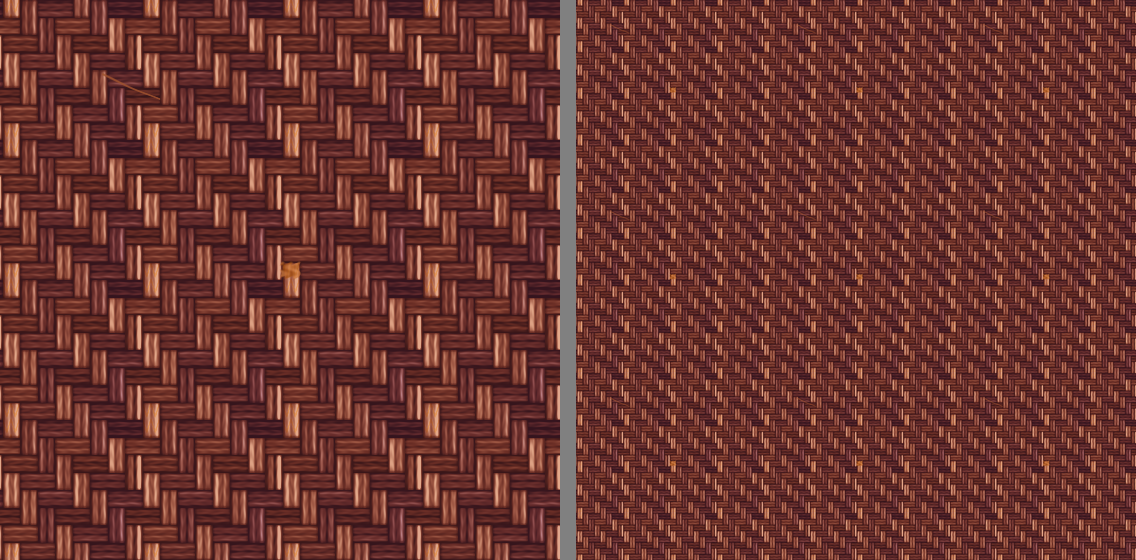
Left, the tile; right, the same tile 3 across and 3 down.
This texture is drawn by a Shadertoy shader. Its source:

```glsl
float hash(vec2 p) {
    return fract(sin(dot(p, vec2(12.99, 78.23)) + 1.7) * 4375.85);
}

float boxDistance(vec2 p, vec2 halfSize) {
    vec2 d = abs(p) - halfSize;
    return length(max(d, 0.0)) + min(max(d.x, d.y), 0.0);
}

float segmentDistance(vec2 p, vec2 a, vec2 b) {
    vec2 ab = b - a;
    return length(p - a - ab * clamp(dot(p - a, ab) / dot(ab, ab), 0.0, 1.0));
}

// Dark groove to pale straw
vec3 strawRamp(float tone) {
    vec3 c = mix(vec3(0.22, 0.085, 0.095), vec3(0.42, 0.18, 0.145), smoothstep(0.0, 0.36, tone));
    c = mix(c, vec3(0.63, 0.35, 0.27), smoothstep(0.32, 0.68, tone));
    return mix(c, vec3(0.89, 0.66, 0.54), smoothstep(0.6, 0.98, tone));
}

// Lightness and purple tint: eight strands each way, two visible floats per strand
const float columnTone[16] = float[16](0.69, 0.77, 0.54, 0.45, 0.35, 0.38, 0.59, 0.51,
                                       0.60, 0.53, 0.52, 0.46, 0.41, 0.64, 0.55, 0.52);
const float columnTint[16] = float[16](0.0, 0.0, 0.0, 0.2, 0.6, 0.4, 0.0, 0.1,
                                       0.0, 0.2, 0.1, 0.5, 0.9, 0.0, 0.1, 0.0);
const float rowTone[16] = float[16](0.33, 0.26, 0.41, 0.30, 0.23, 0.22, 0.32, 0.30,
                                    0.32, 0.27, 0.31, 0.25, 0.40, 0.38, 0.29, 0.14);
const float rowTint[16] = float[16](0.3, 0.7, 0.0, 0.6, 0.3, 0.1, 0.7, 0.8,
                                    0.4, 0.6, 0.0, 0.0, 0.0, 0.0, 0.6, 1.0);

vec3 weave(vec2 uv) {
    // Two-over, two-under twill: 32 cells each way, repeating every 8
    vec2 grid = uv * 32.0 - vec2(0.17, 0.0);
    vec2 cell = floor(grid);
    vec2 f = fract(grid);
    float phase = mod(cell.x + cell.y + 1.0, 4.0);
    bool upright = phase < 2.0;
    float across = upright ? f.x : f.y;
    float along = upright ? phase + f.y : phase - 2.0 + f.x;
    vec2 start = upright ? cell - vec2(0.0, phase) : cell - vec2(phase - 2.0, 0.0);
    vec2 id = mod(start, 8.0);
    float seed = hash(id + (upright ? 0.0 : 31.0));
    float skew = hash(id.yx + 57.0) - 0.5;
    int lane = int(upright ? id.x : id.y);
    int strip = 2 * lane + int((upright ? id.y : id.x) > 3.5);

    float tone = upright ? columnTone[strip] : rowTone[strip];
    float tint = upright ? columnTint[strip] : rowTint[strip];

    // Two split ribs of uneven lightness, with straight fine grain
    float bend = 0.12 * sin(along * 4.0 + seed * 30.0);
    float ribs = sin(across * 12.6 + bend + skew * 1.6 - 1.6);
    float lean = skew * sin(across * 6.28 + bend);
    float grain = sin(across * 29.0 + seed * 40.0 + bend * 3.0);
    float flecks = sin(along * 7.0 + seed * 50.0 + 2.0 * sin(across * 13.0 + seed * 20.0));
    tone += (upright ? 0.19 : 0.12) * ribs + (upright ? 0.3 : 0.16) * lean;
    tone += 0.07 * grain + 0.05 * flecks;

    // Pale sliver along the last column of each repeat
    if (upright && lane == 7) {
        float x = (across - 0.78) / 0.09;
        tone += 0.5 * exp(-x * x) - 0.25 * smoothstep(0.15, 0.0, abs(across - 0.56));
    }

    // Dark sides, with softer ends dipping under the crossing strands
    float side = min(across, 1.0 - across);
    float end = min(along, 2.0 - along);
    tone *= mix(0.2, 1.0, smoothstep(-0.03, 0.17, side));
    tone *= mix(0.45, 1.0, smoothstep(-0.03, 0.16, end));
    tone *= mix(0.84, 1.0, smoothstep(0.0, 0.5, end));

    vec3 color = strawRamp(tone);
    color *= mix(vec3(1.0), vec3(0.92, 0.92, 1.23), tint);
    // Golden cast on the palest strips
    float gold = upright && strip == 1 ? smoothstep(0.3, 1.0, flecks) : 0.0;
    return color * mix(vec3(1.0), vec3(1.0, 0.9, 0.66), gold);
}

void mainImage(out vec4 fragColor, in vec2 fragCoord) {
    vec2 uv = fragCoord / iResolution.xy;
    vec3 color = weave(uv);

    // Loose fibre, thinning toward its lower end
    vec2 bent = uv + vec2(0.0, 0.0012 * sin(uv.x * 60.0));
    float fibre = segmentDistance(bent, vec2(0.184, 0.866), vec2(0.285, 0.822));
    float fibreWidth = mix(0.0034, 0.0022, smoothstep(0.18, 0.29, uv.x));
    color = mix(color, vec3(0.62, 0.32, 0.18), 0.85 * smoothstep(fibreWidth, 0.0004, fibre));

    // Single amber stain with a ragged outline
    vec2 s = uv - vec2(0.519, 0.517);
    float ragged = 0.002 * sin(s.x * 430.0 + 2.0 * sin(s.y * 300.0));
    float stain = boxDistance(s, vec2(0.016, 0.013)) + ragged;
    vec3 amber = vec3(0.72, 0.39, 0.15) + 0.08 * sin(s.x * 210.0 + 2.0 * sin(s.y * 260.0));
    color = mix(color, amber, 0.75 * smoothstep(0.003, -0.003, stain));

    fragColor = vec4(color, 1.0);
}
```
